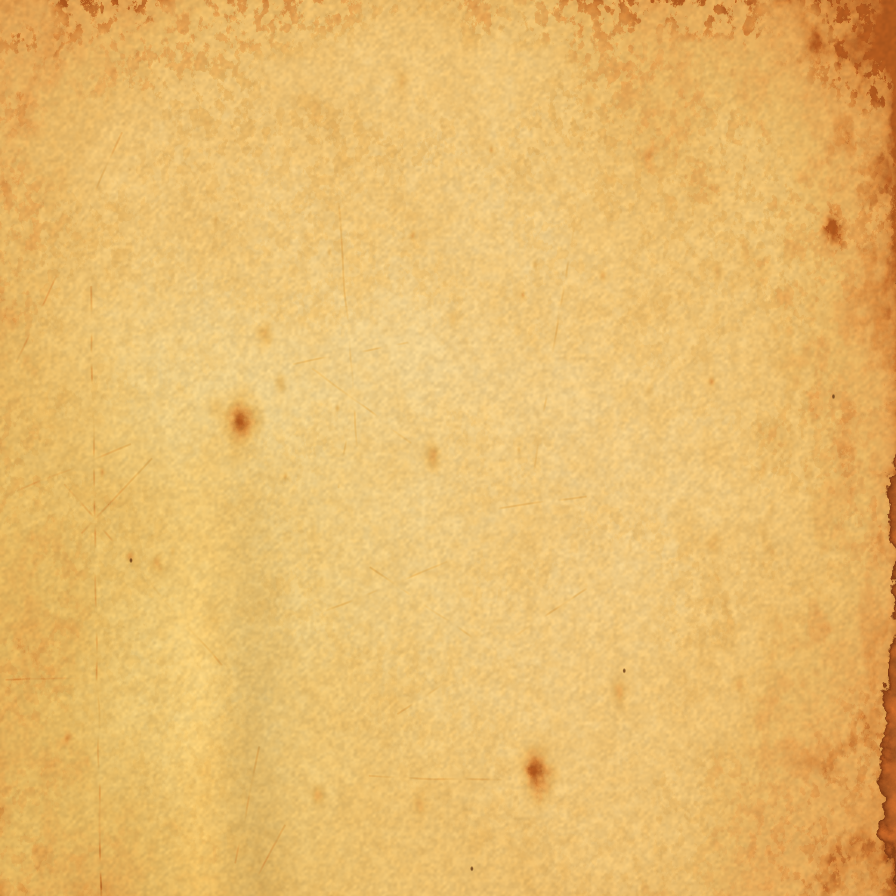
This texture is drawn by a Shadertoy shader. Its source:

```glsl
// Aged parchment: warm vignette, mottled edges, stains, scratches and a torn right side.

const vec3 AGE_RAMP[6] = vec3[6](
    vec3(0.945, 0.815, 0.555), vec3(0.935, 0.765, 0.460), vec3(0.905, 0.710, 0.390),
    vec3(0.890, 0.645, 0.335), vec3(0.835, 0.540, 0.245), vec3(0.690, 0.350, 0.120));
const vec3 TORN_COLOR = vec3(0.72, 0.38, 0.15);
const vec3 RIM_COLOR = vec3(0.42, 0.17, 0.04);
const vec3 SPECK_COLOR = vec3(0.38, 0.21, 0.07);
const vec3 OLIVE_TINT = vec3(0.985, 1.005, 0.96);
const vec2 PALE_CENTER = vec2(0.51, 0.54);
const float VIGNETTE = 5.0;
const float GRAIN = 0.13;
const float FIBRE = 1.1;
const int LARGE_STAINS = 3;
const int STAINS = 40;
const int SCRATCHES = 18;
const float SCRATCH_WIDTH = 0.0009;
const float SPECK_CELLS = 22.0;

float hash(vec2 p) {
    vec3 q = fract(vec3(p.xyx) * 0.1031);
    q += dot(q, q.yzx + 33.33);
    return fract((q.x + q.y) * q.z);
}

vec2 hash2(vec2 p) {
    return vec2(hash(p), hash(p + 57.3));
}

float noise(vec2 p) {
    vec2 i = floor(p), f = fract(p);
    f = f * f * (3.0 - 2.0 * f);
    return mix(mix(hash(i), hash(i + vec2(1, 0)), f.x),
               mix(hash(i + vec2(0, 1)), hash(i + vec2(1, 1)), f.x), f.y);
}

float fbm(vec2 p) {
    float sum = 0.0, amp = 0.5;
    for (int i = 0; i < 5; i++) {
        sum += amp * noise(p);
        p = mat2(1.6, 1.2, -1.2, 1.6) * p + 7.1;
        amp *= 0.54;
    }
    return sum / 1.04;
}

float bell(float x) {
    return exp(-x * x);
}

float segment(vec2 p, vec2 a, vec2 b) {
    vec2 d = b - a;
    return length(p - a - d * clamp(dot(p - a, d) / dot(d, d), 0.0, 1.0));
}

// Broad discolouration and blotches, in steps of the colour ramp
float paperAge(vec2 uv) {
    vec2 c = (uv - PALE_CENTER) * vec2(1.05, 0.88);
    vec2 toEdge = 1.0 - uv;
    float age = 0.2 + VIGNETTE * dot(c, c);
    age += 1.0 * exp(-toEdge.y / 0.07) + 1.1 * exp(-toEdge.x / 0.1);
    age += 1.1 * exp(-toEdge.x / 0.01) + 0.9 * exp(-length(toEdge) / 0.22);
    age += 1.7 * (fbm(uv * vec2(7.0, 5.0)) - 0.5);
    float side = 0.1 + 0.7 * smoothstep(0.6, 0.95, uv.x) + 0.5 * (1.0 - smoothstep(0.0, 0.2, uv.x));
    age += side * smoothstep(0.5, 0.7, fbm(uv * vec2(34.0, 20.0) + 31.0));
    float crumbs = smoothstep(0.48, 0.62, fbm(uv * vec2(125.0, 95.0) + 11.0));
    float patchy = smoothstep(0.32, 0.65, fbm(uv * vec2(9.0, 12.0) + 43.0));
    age += crumbs * patchy * (0.3 + 1.5 * exp(-toEdge.y / 0.12) + 0.5 * side);
    return age + FIBRE * (fbm(uv * 100.0 + 5.0) - 0.5);
}

float stainAge(vec2 uv) {
    float age = 0.0;
    vec2 warp = vec2(fbm(uv * 45.0), fbm(uv * 45.0 + 19.0)) - 0.5;
    for (int i = 0; i < STAINS; i++) {
        float k = float(i);
        bool large = i < LARGE_STAINS;
        vec2 spot = large ? fract(vec2(0.27, 0.53) + k * vec2(0.33, 0.6075)) : hash2(vec2(k, 4.7));
        float h = hash(vec2(k, 9.2));
        float radius = large ? 0.015 - 0.002 * k : mix(0.002, 0.009, h * h);
        vec2 q = (uv - spot + warp * radius * 1.6) / (radius * vec2(1.0, 1.7));
        age += (large ? 4.6 - 0.6 * k : mix(0.8, 2.0, hash(vec2(k, 2.4)))) * exp(-dot(q, q));
    }
    return age;
}

// Thin broken lines, mostly on the lower left; the first is long and upright
float scratchAge(vec2 uv, float px) {
    float age = 0.0;
    for (int i = 0; i < SCRATCHES; i++) {
        float k = float(i);
        vec2 a = hash2(vec2(k, 21.0)) * vec2(0.6, 0.6);
        vec2 dir = hash2(vec2(k, 35.0)) - vec2(0.5, 0.2);
        vec2 b = a + dir * mix(0.15, 0.5, hash(vec2(k, 3.0)));
        if (i == 0) { a = vec2(0.113, 0.0); b = vec2(0.102, 0.68); }
        float d = segment(uv + 0.003 * (noise(uv * 25.0 + k) - 0.5), a, b);
        float line = 1.0 - smoothstep(0.0, SCRATCH_WIDTH + px, d);
        age += line * smoothstep(0.25, 0.75, noise(uv * 60.0 + k * 5.0)) * (i == 0 ? 1.7 : 1.3);
    }
    return age;
}

void mainImage(out vec4 fragColor, in vec2 fragCoord) {
    vec2 uv = fragCoord / iResolution.xy;
    float px = 1.0 / iResolution.y;

    // Age to colour
    float age = clamp(paperAge(uv) + stainAge(uv) + scratchAge(uv, px), 0.0, 4.999);
    int tone = int(age);
    vec3 color = mix(AGE_RAMP[tone], AGE_RAMP[tone + 1], fract(age));
    color *= mix(vec3(1.0), OLIVE_TINT, (1.0 - smoothstep(0.1, 0.7, uv.x)) * (1.0 - smoothstep(0.3, 0.9, uv.y)));

    // Soft upright fold and fine slanted grain
    float fold = 1.0 - smoothstep(0.2, 0.6, uv.y);
    color *= 1.0 + fold * (0.04 * bell((uv.x - 0.225) / 0.03) - 0.045 * bell((uv.x - 0.285) / 0.035));
    vec2 weave = vec2(uv.x + uv.y, uv.y - uv.x);
    color *= 1.0 + GRAIN * (0.5 * noise(weave * vec2(130.0, 210.0)) + 0.5 * noise(uv * 290.0) - 0.5);

    // Sparse dark specks
    vec2 cell = floor(uv * SPECK_CELLS);
    vec2 offset = (fract(uv * SPECK_CELLS) - 0.2 - 0.6 * hash2(cell + 70.0)) / SPECK_CELLS;
    float speck = 1.0 - smoothstep(0.0005, 0.0012 + px, length(offset * vec2(1.0, 0.65)));
    color = mix(color, SPECK_COLOR, 0.8 * speck * step(0.98, hash(cell + 13.0)));

    // Torn lower right side with a dark rim
    float edge = 0.992 + 0.03 * (noise(vec2(uv.y * 13.0, 3.0)) - 0.5) + 0.026 * (fbm(uv * 55.0) - 0.5);
    float depth = uv.x - edge - 0.03 * smoothstep(0.48, 0.55, uv.y);
    float torn = smoothstep(-px, px, depth);
    vec3 under = TORN_COLOR * (0.7 + 0.6 * fbm(uv * 70.0));
    color = mix(color, mix(under, RIM_COLOR, 0.85 * exp(-max(depth, 0.0) / 0.004)), torn);

    fragColor = vec4(color, 1.0);
}
```
